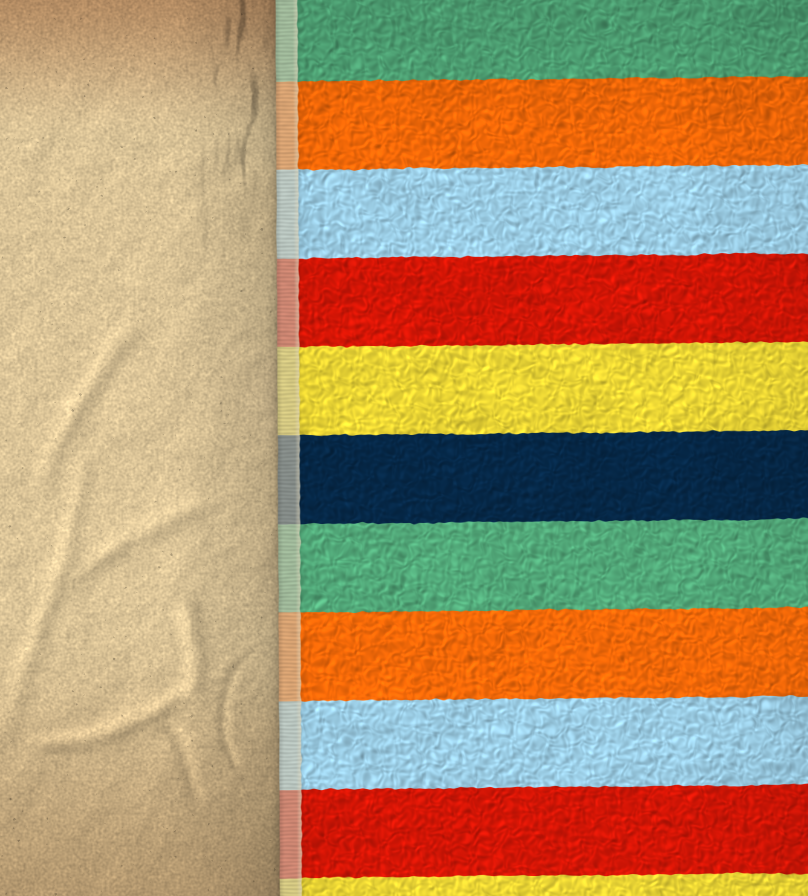
Reproduce this texture procedurally as a Shadertoy shader.

```glsl
// Striped terry towel with a pale woven hem, lying on wind-rippled beach sand.
#define STRIPE_HEIGHT 0.0988
#define STRIPE_TOP 0.0908
#define STRIPE_TILT 0.0100
#define HEM_LEFT 0.3125
#define HEM_WIDTH 0.0245
#define TOWEL_LEAN 0.0050
#define PILE_SCALE 175.0
#define PILE_DEPTH 0.34
#define GRAIN_SCALE 310.0
#define GRAIN_DEPTH 0.17
#define RIPPLE_DEPTH 0.15
#define HEM_RIBS 230.0

vec2 hashGradient(vec2 cell) {
    vec3 h = fract(cell.xyx * vec3(0.1031, 0.1030, 0.0973));
    h += dot(h, h.yzx + 33.33);
    return fract((h.xx + h.yz) * h.zy) * 2.0 - 1.0;
}

float gradientNoise(vec2 p) {
    vec2 i = floor(p), f = fract(p);
    vec2 u = f * f * f * (f * (f * 6.0 - 15.0) + 10.0);
    vec2 e = vec2(0.0, 1.0);
    float low = mix(dot(hashGradient(i), f), dot(hashGradient(i + e.yx), f - e.yx), u.x);
    float high = mix(dot(hashGradient(i + e.xy), f - e.xy), dot(hashGradient(i + e.yy), f - e.yy), u.x);
    return mix(low, high, u.y);
}

float fbm(vec2 p) {
    float sum = 0.0, amplitude = 0.6;
    for (int i = 0; i < 4; i++) {
        sum += amplitude * gradientNoise(p);
        p = mat2(1.6, 1.2, -1.2, 1.6) * p + 7.3;
        amplitude *= 0.5;
    }
    return sum;
}

// Light and shade on the two sides of a bowed crest running from a to b.
float crest(vec2 p, vec2 a, vec2 b, float bow, float width) {
    vec2 along = b - a;
    float len = length(along);
    along /= len;
    float t = dot(p - a, along) / len;
    float d = dot(p - a, vec2(-along.y, along.x)) - bow * 4.0 * t * (1.0 - t);
    float ends = smoothstep(-0.05, 0.2, t) * smoothstep(1.05, 0.8, t);
    d /= width;
    return ends * d * exp(-d * d) * 2.3;
}

float sandHeight(vec2 p) {
    vec2 q = p + 0.035 * vec2(fbm(p * 9.0), fbm(p * 9.0 + 40.0));
    vec2 diagonal = mat2(0.82, 0.57, -0.57, 0.82) * q;
    return fbm(diagonal * vec2(17.0, 8.0)) + 0.35 * fbm(q * 45.0);
}

vec3 sandColor(vec2 p) {
    // Broad light: warm and dim at both ends, pale through the middle
    vec3 color = mix(vec3(0.70, 0.59, 0.43), vec3(0.86, 0.77, 0.595), smoothstep(-0.05, 0.34, p.y));
    color = mix(color, vec3(0.70, 0.54, 0.38), smoothstep(0.84, 1.02, p.y));
    color *= 1.0 - 0.13 * smoothstep(0.17, 0.31, p.x);

    // Wind ripples and longer crests
    float slope = sandHeight(p + vec2(-0.005, 0.006)) - sandHeight(p);
    vec2 q = p + 0.012 * vec2(fbm(p * 14.0), fbm(p * 14.0 + 9.0));
    float ridges = crest(q, vec2(0.03, 0.168), vec2(0.218, 0.236), -0.016, 0.010);
    ridges += crest(q, vec2(0.215, 0.215), vec2(0.205, 0.335), -0.008, 0.012);
    ridges += 0.9 * crest(q, vec2(0.293, 0.282), vec2(0.274, 0.130), -0.034, 0.007);
    ridges += 0.7 * crest(q, vec2(-0.01, 0.16), vec2(0.100, 0.500), -0.012, 0.012);
    ridges += 0.7 * crest(q, vec2(0.04, 0.45), vec2(0.160, 0.650), 0.008, 0.012);
    ridges += 0.7 * crest(q, vec2(0.08, 0.35), vec2(0.240, 0.440), 0.010, 0.012);
    ridges += 0.7 * crest(q, vec2(0.187, 0.20), vec2(0.220, 0.095), 0.004, 0.009);
    float calm = mix(0.45, 1.0, smoothstep(0.98, 0.75, p.y) * smoothstep(0.0, 0.15, p.y));
    color *= 1.0 - RIPPLE_DEPTH * calm * 1.5 * slope + 0.13 * ridges;

    // Dragged vertical streaks beside the towel's upper edge
    float band = smoothstep(0.21, 0.25, p.x) * smoothstep(0.31, 0.28, p.x) * smoothstep(0.65, 0.85, p.y);
    float streak = gradientNoise(vec2(p.x * 95.0 + 2.0 * fbm(p * 12.0), p.y * 14.0));
    color *= 1.0 - 0.28 * band * smoothstep(0.05, 0.5, streak);

    // Grains and scattered dark specks
    float grain = gradientNoise(p * GRAIN_SCALE) + 0.6 * gradientNoise(p * GRAIN_SCALE * 0.53 + 17.0);
    float speck = smoothstep(0.38, 0.62, gradientNoise(p * GRAIN_SCALE * 0.7 + 90.0));
    color *= 1.0 + GRAIN_DEPTH * grain - 0.20 * speck;
    return color * (1.0 + 0.06 * fbm(p * 28.0));
}

vec3 stripeColor(float index) {
    vec3 palette[6] = vec3[6](
        vec3(0.31, 0.64, 0.46), vec3(0.93, 0.40, 0.03), vec3(0.59, 0.78, 0.87),
        vec3(0.80, 0.08, 0.02), vec3(0.89, 0.81, 0.20), vec3(0.02, 0.15, 0.27));
    return palette[int(mod(index, 6.0))];
}

// Dyed bands counted from the top, with a smoothed, slightly ragged border.
vec3 stripes(vec2 p, float ragged, float pixel) {
    float wobble = 0.0018 * gradientNoise(vec2(p.x * 14.0, floor(p.y * 10.0))) + ragged * gradientNoise(p * 110.0);
    float s = (1.0 - p.y + STRIPE_TILT * (p.x - 0.333) - STRIPE_TOP + wobble) / STRIPE_HEIGHT + 1.0;
    float border = floor(s + 0.5);
    float blend = smoothstep(-0.8, 0.8, (s - border) * STRIPE_HEIGHT / pixel);
    return mix(stripeColor(border + 5.0), stripeColor(border + 6.0), blend);
}

vec3 terryColor(vec2 p, float pixel) {
    vec2 q = p * PILE_SCALE + 1.3 * vec2(gradientNoise(p * 70.0), gradientNoise(p * 70.0 + 31.0));
    float loops = gradientNoise(q) - gradientNoise(q + vec2(0.45, -0.55));
    float tufts = gradientNoise(q * 0.5 + 12.0) - gradientNoise(q * 0.5 + vec2(12.3, 11.6));
    vec3 color = stripes(p, 0.0025, pixel);
    float light = 1.0 + PILE_DEPTH * (0.55 * loops + 0.45 * tufts) + 0.10 * fbm(p * vec2(13.0, 20.0));
    light *= 1.02 - 0.10 * smoothstep(0.80, 1.0, p.y) - 0.05 * smoothstep(0.75, 0.92, p.x);
    return color * light + 0.018 * max(loops, 0.0);
}

vec3 hemColor(vec2 p, float across, float pixel) {
    vec3 color = mix(stripes(p, 0.0005, pixel), vec3(0.81, 0.78, 0.69), 0.64);
    float ribs = sin(6.2832 * (p.y * HEM_RIBS + 0.4 * gradientNoise(p * 40.0)));
    color *= 0.98 + 0.045 * ribs + 0.07 * gradientNoise(p * vec2(90.0, 220.0));
    color *= 1.0 - 0.10 * smoothstep(0.25, 0.0, across);
    return mix(color, vec3(0.90, 0.86, 0.75), 0.35 * smoothstep(0.75, 0.95, across));
}

void mainImage(out vec4 fragColor, in vec2 fragCoord) {
    vec2 p = fragCoord / iResolution.y;
    float pixel = 1.0 / iResolution.y;
    float hemEdge = HEM_LEFT - TOWEL_LEAN * p.y + 0.0012 * gradientNoise(vec2(p.y * 25.0, 3.0));
    float pileEdge = HEM_LEFT + HEM_WIDTH - TOWEL_LEAN * p.y + 0.0022 * gradientNoise(vec2(p.y * 95.0, 8.0));

    // Sand with the towel's soft contact shadow, then hem, then pile
    vec3 color = sandColor(p) * (1.0 - 0.22 * exp(-max(hemEdge - p.x, 0.0) / 0.006));
    float across = (p.x - hemEdge) / HEM_WIDTH;
    color = mix(color, hemColor(p, across, pixel), smoothstep(-pixel, pixel, p.x - hemEdge));
    vec3 pile = terryColor(p, pixel) * (1.0 - 0.10 * exp(-max(p.x - pileEdge, 0.0) / 0.004));
    color = mix(color, pile, smoothstep(-pixel, pixel, p.x - pileEdge));
    fragColor = vec4(clamp(color, 0.0, 1.0), 1.0);
}
```
